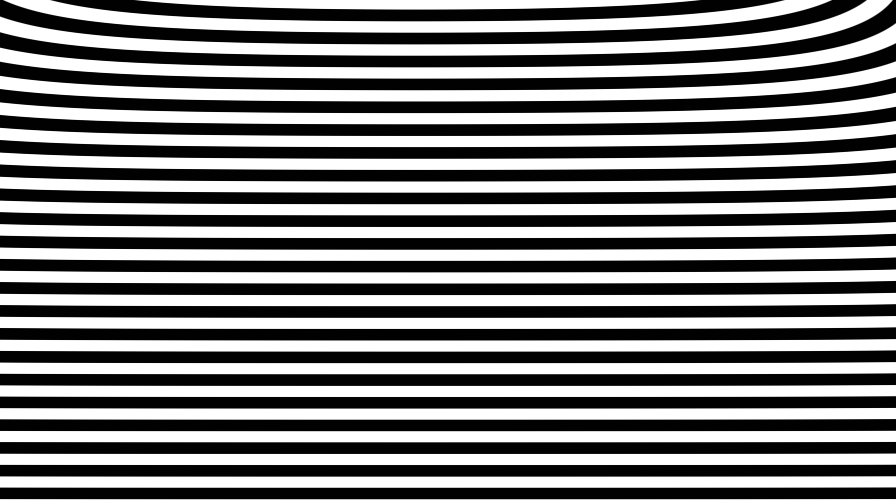
This pattern is drawn by a Shadertoy shader. Its source:

```glsl
// Even horizontal black and white bands that sweep up into the top corners.
// The band height is lifted by two exponential bends, one per corner, and
// the lifted height is then repeated with fract and edge-smoothed.

#define BAND_PERIOD 0.0450   // one black and one white band, in canvas heights
#define FIRST_BAND  0.0208   // centre of the lowest black band
#define BLACK_SHARE 0.51     // part of each period that is black
#define LIFT_LEFT   0.0694   // lift at the top left corner
#define LIFT_RIGHT  0.1157   // lift at the top right corner
#define FADE_ACROSS 4.23     // decay of the lift away from each side
#define FADE_DOWN   5.53     // decay of the lift below the top edge
#define EDGE_PIXELS 0.6      // half width of the smoothed edge

const vec3 INK = vec3(0.005);
const vec3 PAPER = vec3(1.0);

// Upward shift of the bands, strongest in the two top corners.
float cornerLift(vec2 p, float canvasWidth) {
    float left = LIFT_LEFT * exp(-FADE_ACROSS * p.x);
    float right = LIFT_RIGHT * exp(-FADE_ACROSS * (canvasWidth - p.x));
    return (left + right) * exp(-FADE_DOWN * (1.0 - p.y));
}

void mainImage(out vec4 fragColor, in vec2 fragCoord) {
    // Coordinates in canvas heights, origin at the lower left
    vec2 p = fragCoord / iResolution.y;
    float canvasWidth = iResolution.x / iResolution.y;

    // Position along the repeat, after undoing the lift
    float flatHeight = p.y - cornerLift(p, canvasWidth);
    float phase = (flatHeight - FIRST_BAND) / BAND_PERIOD;

    // Distance from the nearest black centre, in periods
    float centreDistance = abs(fract(phase + 0.5) - 0.5);
    float halfBlack = 0.5 * BLACK_SHARE;
    float soft = EDGE_PIXELS * fwidth(phase);
    float paper = smoothstep(halfBlack - soft, halfBlack + soft, centreDistance);

    fragColor = vec4(mix(INK, PAPER, paper), 1.0);
}
```
